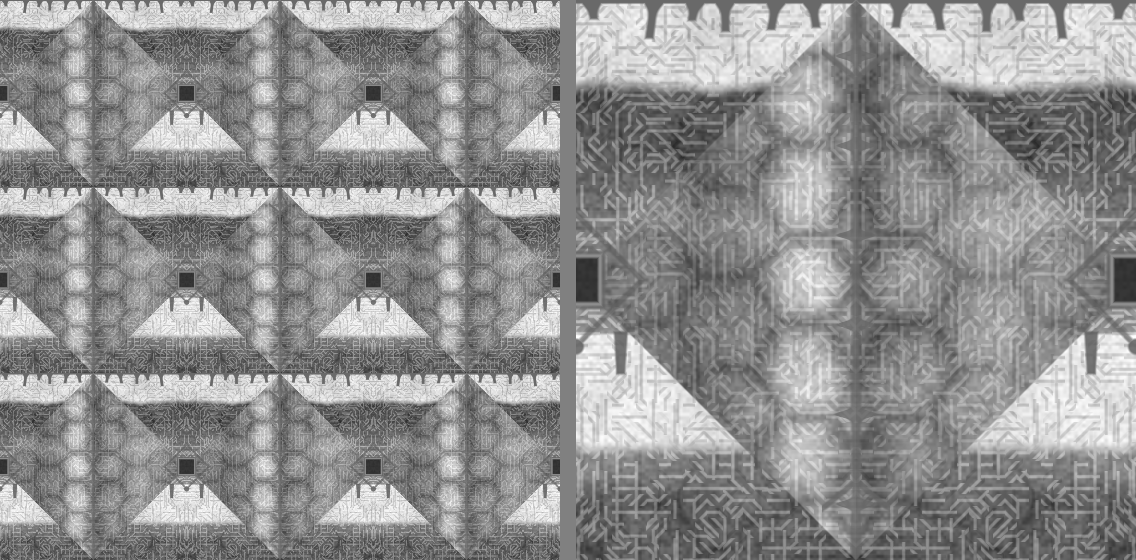
Left: the whole. Right: its middle third, enlarged.
Write a three.js fragment shader that draws this pattern.

```glsl
varying vec2 vUv;

float hash(vec2 p) {
  return fract(sin(dot(p, vec2(127.1, 311.7))) * 43758.5453);
}

float noise(vec2 p) {
  vec2 i = floor(p), f = fract(p);
  f = f * f * (3.0 - 2.0 * f);
  return mix(mix(hash(i), hash(i + vec2(1.0, 0.0)), f.x),
             mix(hash(i + vec2(0.0, 1.0)), hash(i + 1.0), f.x), f.y);
}

float fbm(vec2 p) {
  float sum = 0.0, amp = 0.5;
  for (int i = 0; i < 4; i++) {
    sum += amp * noise(p);
    p = p * 2.1 + 7.3;
    amp *= 0.5;
  }
  return sum;
}

float bell(float x, float width) {
  return exp(-x * x / (width * width));
}

// Circuit lines: straight runs and chamfered corners joined at cell edges
float traces(vec2 p, float cells, float seed) {
  vec2 g = p * cells, id = floor(g), f = fract(g) - 0.5;
  float pick = hash(id + seed);
  float run = hash(floor(id / vec2(3.0, 5.0)) + seed + 5.0);
  float d = run < 0.45 ? abs(f.y) : abs(f.x);
  if (pick > 0.7) {
    f.x *= pick > 0.85 ? 1.0 : -1.0;
    d = abs(abs(f.x + f.y) - 0.5) * 0.707;
  }
  float shown = step(0.3, hash(id + seed + 11.0));
  float width = cells * 0.0035;
  return shown * (1.0 - smoothstep(width * 0.3, width * 1.3, d));
}

// Distance inward from the edge of the nearest hexagonal plate
float plateEdge(vec2 p) {
  vec2 pitch = vec2(0.277, 0.16);
  vec2 a = mod(p + pitch * 0.5, pitch) - pitch * 0.5;
  vec2 b = mod(p, pitch) - pitch * 0.5;
  vec2 g = abs(dot(a, a) < dot(b, b) ? a : b);
  return 0.08 - max(g.y, dot(g, vec2(0.866, 0.5)));
}

// Dark runs hanging from the top edge
float drips(vec2 q) {
  float down = 0.5 - q.y;
  float mask = 1.0 - smoothstep(0.004, 0.009, down);
  for (int i = 0; i < 6; i++) {
    float k = float(i);
    float x = 0.025 + k * 0.077 + 0.05 * hash(vec2(k, 3.0));
    float reach = 0.03 + 0.075 * hash(vec2(k, 9.0));
    float lean = (hash(vec2(k, 5.0)) - 0.5) * 0.4 * down;
    float width = 0.007 + 0.012 * bell(down, 0.015);
    float d = max(abs(q.x - x - lean) - width, down - reach);
    mask = max(mask, 1.0 - smoothstep(-0.003, 0.004, d));
  }
  return mask;
}

void main() {
  vec2 p = vec2(fract(vUv.x * 3.0 + 0.5), fract(vUv.y * 3.0)) - 0.5;
  vec2 q = vec2(abs(p.x), p.y);
  float cloud = fbm(q * 9.0 + 20.0) - 0.47;
  float y = q.y + cloud * 0.025;

  // Upper and lower triangles with their bright bands
  float topBand = smoothstep(0.325, 0.36, y);
  float upper = mix(0.5, 0.35, smoothstep(0.06, 0.25, y));
  upper = mix(upper, 0.88, topBand);
  float lowBand = smoothstep(-0.32, -0.285, y) * (1.0 - smoothstep(-0.1, -0.093, q.y));
  float lower = mix(0.34, 0.54, smoothstep(-0.43, -0.31, y));
  lower = mix(lower, 0.92, lowBand);
  float isUpper = step(0.0, q.y);
  float tone = mix(lower, upper, isUpper);
  float bright = mix(lowBand, topBand, isUpper);

  // Plated side triangles, lit differently left and right
  float spineDist = 0.5 - q.x;
  float edge = plateEdge(vec2(spineDist - 0.09, q.y) + cloud * 0.03);
  float plate = smoothstep(0.0, 0.05, edge);
  float leftTone = 0.43 + 0.18 * bell(q.x - 0.24, 0.1) + 0.1 * plate * bell(q.x - 0.4, 0.06);
  float rightTone = 0.43 + (0.14 + 0.18 * plate) * bell(q.x - 0.42, 0.1);
  float side = mix(leftTone, rightTone, step(0.0, p.x)) + 0.04 * plate;
  float inSide = smoothstep(-0.003, 0.003, q.x - abs(q.y));
  tone = mix(tone, side, inSide);
  bright *= 1.0 - inSide;

  // Mottling, grain and etched lines
  float grain = noise(q * 150.0) - 0.5;
  float lines = max(traces(q, 47.0, 1.0), 0.9 * traces(q + 0.013, 29.0, 4.0));
  float shadow = traces(q + vec2(0.006, -0.006), 29.0, 4.0);
  tone += cloud * 0.26 + grain * 0.12;
  tone += lines * mix(mix(0.19, 0.11, inSide), -0.14, bright);
  tone -= shadow * 0.05;
  tone -= 0.05 * (1.0 - smoothstep(0.002, 0.012, edge)) * (1.0 - bright);

  // Knobbed spine between neighbouring tiles
  float knot = (fract(q.y / 0.16) - 0.5) * 0.16;
  float spineWidth = 0.007 + 0.028 * bell(knot, 0.007) + 0.015 * cloud;
  float spine = 1.0 - smoothstep(spineWidth - 0.003, spineWidth + 0.004, spineDist);
  float fork = abs(abs(q.y) - 0.36 - spineDist * 0.8);
  spine = max(spine, (1.0 - smoothstep(0.003, 0.01, fork)) * step(spineDist, 0.06));
  tone = mix(tone, 0.4, spine * inSide * 0.75);
  tone = mix(tone, 0.41, drips(q) * (1.0 - inSide));

  // Central diamond, its hanging knobs and the framed square
  float diamond = abs(q.x + abs(q.y) - 0.118);
  float ink = 0.75 * (1.0 - smoothstep(0.003, 0.011, diamond));
  ink = max(ink, 1.0 - smoothstep(0.011, 0.017, length(q - vec2(0.0, -0.119))));
  float taper = 0.009 + 0.06 * (q.y + 0.13);
  float hang = max(abs(q.x - 0.08) - taper, abs(q.y + 0.13) - 0.037);
  ink = max(ink, 1.0 - smoothstep(-0.002, 0.004, hang));
  tone = mix(tone, 0.36, ink * 0.85);
  float box = max(q.x, abs(q.y));
  tone = mix(tone, 0.4, 0.8 * (1.0 - smoothstep(0.049, 0.056, box)));
  tone = mix(tone, 0.56, 1.0 - smoothstep(0.043, 0.049, box));
  tone = mix(tone, 0.2 + grain * 0.04, 1.0 - smoothstep(0.036, 0.043, box));

  gl_FragColor = vec4(vec3(clamp(tone, 0.0, 1.0)), 1.0);
}
```
